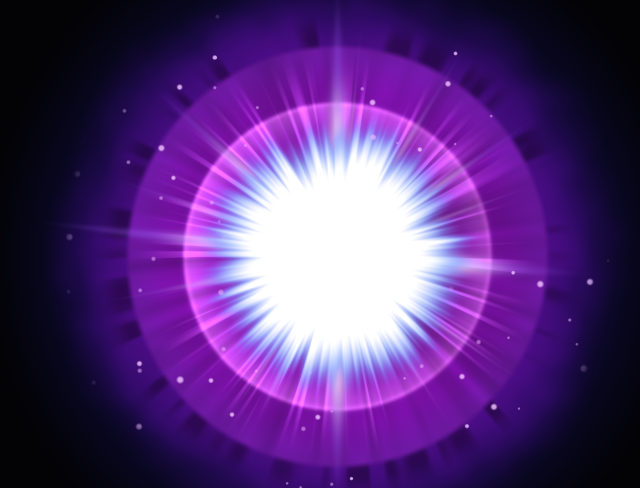
Write a WebGL 2 fragment shader that draws this background.

```glsl
#version 300 es
precision highp float;
// A white starburst with violet halo rings, tapering rays and drifting sparks.
uniform vec2 u_resolution;
out vec4 fragColor;

float hash(vec2 p) {
  vec3 q = fract(vec3(p.xyx) * 0.1031);
  q += dot(q, q.yzx + 33.33);
  return fract((q.x + q.y) * q.z);
}

float noise(vec2 p) {
  vec2 i = floor(p), f = fract(p);
  f = f * f * (3.0 - 2.0 * f);
  return mix(mix(hash(i), hash(i + vec2(1, 0)), f.x),
             mix(hash(i + vec2(0, 1)), hash(i + vec2(1, 1)), f.x), f.y);
}

float fadeOut(float from, float to, float x) {
  return 1.0 - smoothstep(from, to, x);
}

// Main rays: angle in degrees, length, strength.
const vec3 RAYS[15] = vec3[15](
  vec3(90, 0.58, 0.9), vec3(84, 0.52, 0.3), vec3(58.7, 0.53, 0.45),
  vec3(35, 0.51, 0.55), vec3(20, 0.47, 0.3), vec3(-4, 0.52, 0.95),
  vec3(-34, 0.51, 0.3), vec3(-56, 0.44, 0.3), vec3(-90, 0.52, 0.95),
  vec3(-116, 0.42, 0.5), vec3(-124, 0.43, 0.4), vec3(-169, 0.51, 0.5),
  vec3(173.4, 0.63, 0.75), vec3(160.8, 0.5, 0.5), vec3(137.3, 0.53, 0.75));

float rayGlow(vec2 q) {
  float glow = 0.0;
  for (int i = 0; i < 15; i++) {
    float a = radians(RAYS[i].x), strength = RAYS[i].z;
    vec2 d = vec2(cos(a), sin(a));
    float along = dot(q, d), across = abs(q.x * d.y - q.y * d.x);
    float t = clamp(along / RAYS[i].y, 0.0, 1.0);
    float width = mix(0.032, 0.003, t) * (0.15 + strength * strength);
    float beam = exp(-across * across / (width * width));
    glow += beam * strength * fadeOut(0.4, 1.0, t) * step(0.0, along);
  }
  return min(glow, 1.0);
}

// One randomly placed round spark in some cells of a grid.
float sparks(vec2 q, float cell, float chance, float size) {
  vec2 id = floor(q / cell) + 40.0;
  vec2 offset = 0.2 + 0.6 * vec2(hash(id), hash(id + 17.0));
  float radius = size * (0.5 + 0.5 * hash(id + 31.0));
  float d = length((fract(q / cell) - offset) * cell);
  return step(hash(id + 53.0), chance) * fadeOut(radius * 0.4, radius * 1.3, d);
}

void main() {
  vec2 p = (gl_FragCoord.xy - 0.5 * u_resolution) / u_resolution.y;
  vec2 q = p - vec2(0.036, -0.026);
  float r = length(q);
  vec2 dir = q / max(r, 0.001);
  float streak = noise(dir * 17.0 + r * 2.0 + 9.0);
  float fine = noise(dir * 38.0 + r * 3.0 + 70.0);
  float cloud = noise(q * 9.0 + 20.0) * 0.6 + noise(q * 21.0 + 50.0) * 0.4;

  // Dark space and the broad violet glow.
  float haze = r + (cloud - 0.5) * 0.05;
  vec3 col = mix(vec3(0.01, 0.01, 0.022), vec3(0.04, 0.03, 0.15), fadeOut(0.53, 0.74, r));
  col = mix(col, vec3(0.17, 0.04, 0.39), fadeOut(0.46, 0.61, haze));
  col = mix(col, vec3(0.31, 0.05, 0.54), fadeOut(0.39, 0.54, haze));

  // Outer disc, broken into dark radial shreds at its rim.
  float shred = smoothstep(0.48, 0.85, streak) * exp(-pow((r - 0.445) / 0.035, 2.0));
  col *= 1.0 - 0.35 * shred;
  float outerDisc = fadeOut(0.422, 0.438, r);
  vec3 outerTint = mix(vec3(0.46, 0.06, 0.61), vec3(0.43, 0.1, 0.63), smoothstep(0.33, 0.43, r));
  col = mix(col, outerTint * (0.78 + 0.25 * streak + 0.2 * cloud), outerDisc * 0.85);

  // Inner disc, brighter towards its rim and on the left.
  float innerDisc = fadeOut(0.31, 0.321, r);
  vec3 innerTint = mix(vec3(0.6, 0.16, 0.78), vec3(0.75, 0.29, 0.88), smoothstep(0.25, 0.315, r));
  innerTint *= 0.78 + 0.3 * streak + 0.14 * fine - 0.12 * dir.x;
  col = mix(col, innerTint, innerDisc * 0.92);
  col += vec3(0.15, 0.1, 0.13) * exp(-pow((r - 0.313) / 0.007, 2.0)) * (0.3 + 0.7 * cloud);

  // Fine radial filaments.
  float filaments = smoothstep(0.58, 0.95, fine) * fadeOut(0.24, 0.43, r);
  col += vec3(0.32, 0.2, 0.34) * filaments;

  // Long rays, whiter close to the centre.
  vec3 rayTint = mix(vec3(0.58, 0.35, 0.92), vec3(0.95, 0.88, 1.0), fadeOut(0.25, 0.4, r));
  col = mix(col, rayTint, rayGlow(q) * 0.82);

  // Blue fringe and white core with a feathered edge.
  float feather = r - (streak - 0.5) * 0.055 - (fine - 0.5) * 0.035;
  col = mix(col, vec3(0.48, 0.65, 1.0), fadeOut(0.205, 0.282, feather) * 0.9);
  col = mix(col, vec3(1.0), fadeOut(0.17, 0.247, feather));

  // Scattered sparks around the halo.
  float zone = smoothstep(0.22, 0.27, r) * fadeOut(0.5, 0.58, r);
  float light = sparks(q, 0.095, 0.28, 0.0075) + 0.6 * sparks(q + 0.03, 0.06, 0.2, 0.005);
  col = mix(col, vec3(0.93, 0.74, 1.0), min(light, 1.0) * zone * 0.85);

  fragColor = vec4(clamp(col, 0.0, 1.0), 1.0);
}
```
